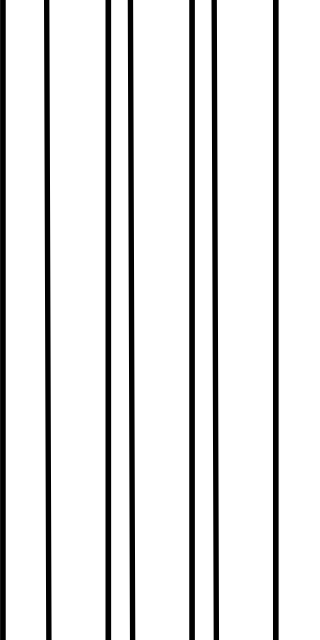
This pattern is drawn by a Shadertoy shader. Its source:

```glsl
#define PITCH 0.2617
#define PAIRS 3
#define UPRIGHT_X 0.3385
#define LEANING_X 0.1493
#define LEAN 0.0068
#define BORDER_X 0.0091
#define UPRIGHT_HALF 0.0088
#define LEANING_HALF 0.0084

const vec3 PAPER = vec3(1.0);
const vec3 INK = vec3(0.005);

// Signed distance to a bar, in canvas widths
float bar(float x, float center, float halfWidth) {
    return abs(x - center) - halfWidth;
}

void mainImage(out vec4 fragColor, in vec2 fragCoord) {
    vec2 uv = fragCoord / iResolution.xy;
    float pixel = 1.0 / iResolution.x;

    // Left border
    float dist = bar(uv.x, BORDER_X, UPRIGHT_HALF);

    // Repeated pairs: one leaning bar and one upright bar
    float drift = LEAN * (0.5 - uv.y);
    for (int i = 0; i < PAIRS; i++) {
        float shift = float(i) * PITCH;
        float leaning = bar(uv.x, LEANING_X + shift + drift, LEANING_HALF);
        float upright = bar(uv.x, UPRIGHT_X + shift, UPRIGHT_HALF);
        dist = min(dist, min(leaning, upright));
    }

    // Smooth ink coverage over one pixel
    float ink = clamp(0.5 - dist / pixel, 0.0, 1.0);
    fragColor = vec4(mix(PAPER, INK, ink), 1.0);
}
```
